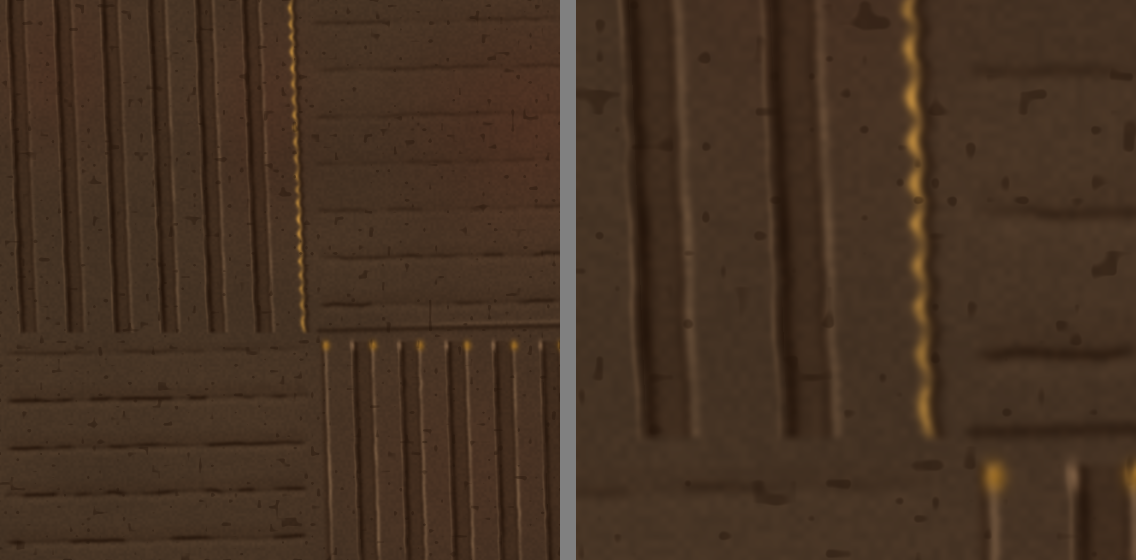
Left: the whole. Right: its middle third, enlarged.
Give the GLSL for this pattern, as a WebGL 2 fragment shader.

```glsl
#version 300 es
precision highp float;
// Brown checkerboard of ribbed panels: grooves run upright and level by turns, with worn, glinting edges.
uniform vec2 u_resolution;
out vec4 fragColor;

const vec3 BASE = vec3(0.272, 0.202, 0.142);
const vec3 RUST = vec3(0.300, 0.190, 0.132);
const vec3 SHADOW = vec3(0.135, 0.075, 0.035);
const vec3 GROOVE = vec3(0.225, 0.150, 0.095);
const vec3 RIM = vec3(0.47, 0.36, 0.26);
const vec3 GOLD = vec3(0.78, 0.57, 0.25);
const float PERIOD = 0.084;

float hash(vec2 p) {
  vec3 q = fract(vec3(p.xyx) * 0.1031);
  q += dot(q, q.yzx + 33.33);
  return fract((q.x + q.y) * q.z);
}

float noise(vec2 p) {
  vec2 i = floor(p), f = fract(p);
  f = f * f * (3.0 - 2.0 * f);
  return mix(mix(hash(i), hash(i + vec2(1, 0)), f.x),
             mix(hash(i + vec2(0, 1)), hash(i + vec2(1, 1)), f.x), f.y);
}

float fbm(vec2 p) {
  float sum = 0.0, amp = 0.5;
  for (int i = 0; i < 4; i++) {
    sum += amp * noise(p);
    p = p * 2.03 + 7.1;
    amp *= 0.5;
  }
  return sum;
}

// Soft line of half width w around distance d
float line(float d, float w) {
  return exp(-d * d / (w * w));
}

float blob(vec2 p, vec2 centre, vec2 size) {
  vec2 q = (p - centre) / size;
  return exp(-dot(q, q));
}

// Signed distance to the nearest multiple of the period
float nearest(float x) {
  return x - PERIOD * floor(x / PERIOD + 0.5);
}

// Upright groove: shadowed left wall, dim floor, lit right wall
vec3 uprightGrooves(vec3 col, float x, float y, float width, float shade, float glint) {
  float wobble = (noise(vec2(x * 9.0, y * 60.0)) - 0.5) * 0.002;
  float d = nearest(x + wobble);
  float e = nearest(x + wobble - width);
  float along = mod(x, PERIOD);
  float wear = noise(vec2(floor(x / PERIOD) * 5.3, y * 32.0));
  float bed = smoothstep(0.0, 0.004, along) * (1.0 - smoothstep(width - 0.004, width, along));
  col = mix(col, GROOVE, 0.50 * bed);
  col = mix(col, RIM, line(d + 0.0052, 0.0020) * 0.35 * (0.4 + wear));
  col = mix(col, SHADOW, line(d - 0.002, 0.0052) * shade * (0.7 + 0.4 * wear));
  col = mix(col, SHADOW, line(e + 0.006, 0.003) * 0.2);
  col = mix(col, RIM, line(e, 0.0034) * glint * (0.45 + 0.8 * wear));
  return col;
}

// Level groove: broken dark seam with a faint lit lip below
vec3 levelGrooves(vec3 col, vec2 p, float y, float strength) {
  float d = nearest(y + (noise(p * vec2(45.0, 9.0)) - 0.5) * 0.004);
  float wear = smoothstep(0.25, 0.7, noise(vec2(p.x * 34.0, floor(y / PERIOD + 0.5) * 7.7)));
  col = mix(col, SHADOW, line(d, 0.0045) * strength * (0.25 + 0.75 * wear));
  col = mix(col, GROOVE, line(d - 0.010, 0.013) * strength * 0.35);
  return mix(col, RIM, line(d + 0.010, 0.006) * strength * 0.13);
}

void main() {
  vec2 p = gl_FragCoord.xy / u_resolution;
  float drop = 1.0 - p.y;

  // Uneven ground with rusty patches
  float rust = blob(p, vec2(0.96, 0.78), vec2(0.24, 0.20)) + 0.7 * blob(p, vec2(0.10, 0.88), vec2(0.13, 0.16))
             + 0.7 * blob(p, vec2(0.47, 0.80), vec2(0.10, 0.20)) + 0.5 * blob(p, vec2(0.85, 0.15), vec2(0.25));
  vec3 col = mix(BASE, RUST, min(rust, 1.0));
  col *= 0.92 + 0.16 * fbm(p * vec2(5.0, 7.0));

  // Panel masks
  float seam = 0.549 + 0.03 * drop;
  float right = smoothstep(seam - 0.006, seam + 0.006, p.x);
  float left = 1.0 - right;
  float upper = smoothstep(0.402, 0.410, p.y);
  float lower = 1.0 - smoothstep(0.386, 0.394, p.y);

  // Upper left: wide upright grooves, glinting more toward the seam
  float ux = p.x - 0.0156 - 0.040 * drop;
  float lit = mix(0.22, 0.50, smoothstep(0.05, 0.45, p.x));
  float beforeSeam = 1.0 - smoothstep(0.488, 0.492, ux);
  col = mix(col, uprightGrooves(col, ux, p.y, 0.029, 0.85, lit), upper * beforeSeam);

  // Lower right: upright ribs with bright edges
  float lx = p.x - 0.612 - 0.033 * drop;
  float ribs = smoothstep(0.552, 0.560, p.x - 0.025 * drop);
  col = mix(col, uprightGrooves(col, lx, p.y, 0.033, 0.75, 0.65), lower * ribs);

  // Level grooves in the other two panels
  float level = p.y - 0.02 * p.x;
  float leftSpan = lower * smoothstep(0.0, 0.03, p.x) * (1.0 - smoothstep(0.535, 0.555, p.x));
  col = mix(col, levelGrooves(col, p, level - 0.284, 0.80 - 0.45 * smoothstep(0.31, 0.36, p.y)), leftSpan);
  float faint = mix(0.62, 0.30, smoothstep(0.50, 0.66, p.y));
  col = mix(col, levelGrooves(col, p, level - 0.948, faint), upper * smoothstep(0.0, 0.02, p.x - seam) * right);

  // Lip along the lower edge of the upper right panel
  float lip = p.y - 0.410 - 0.02 * (p.x - 0.6);
  col = mix(col, RIM, line(lip - 0.008, 0.004) * 0.28 * smoothstep(0.65, 0.85, p.x));
  col = mix(col, SHADOW, line(lip, 0.005) * 0.5 * right);

  // Beaded gold edge beside the seam
  float bead = 0.5 + 0.5 * sin(p.y * 235.0 + 4.0 * noise(vec2(p.y * 25.0, 2.0)));
  float edge = ux - 0.503 + 0.003 * (bead - 0.5);
  float glow = mix(0.35, 0.9, bead) * (0.65 + 0.35 * noise(vec2(p.y * 18.0, 9.0)));
  col = mix(col, SHADOW, line(edge - 0.006, 0.005) * 0.55 * upper);
  col = mix(col, GOLD, line(edge, 0.0042) * glow * upper);

  // Glints on the rib tops
  float tip = line(p.y - 0.383, 0.009) * ribs;
  col = mix(col, GOLD * vec3(0.85, 0.8, 0.5), tip * line(nearest(lx - 0.034), 0.007) * 0.7);
  col = mix(col, RIM * 1.2, tip * line(nearest(lx + 0.003), 0.004) * 0.7);

  // Fine grain and scattered pits
  col *= 0.95 + 0.10 * noise(p * 210.0);
  float pit = smoothstep(0.83, 0.95, noise(p * 95.0 + 13.0));
  col = mix(col, SHADOW, pit * 0.4);
  fragColor = vec4(col, 1.0);
}
```
